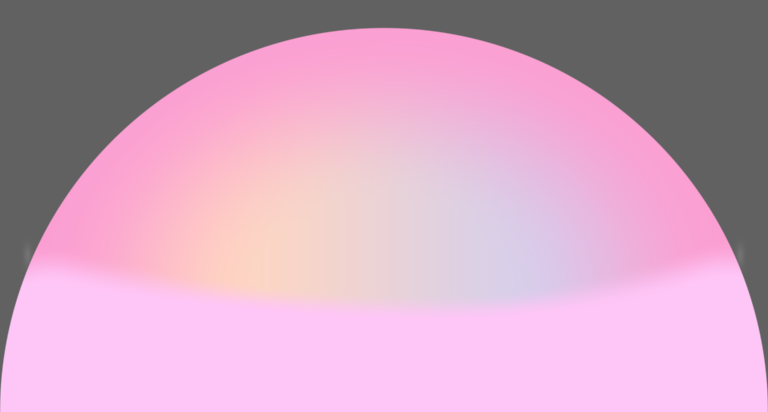
Write a WebGL 2 fragment shader that draws this background.

```glsl
#version 300 es
precision highp float;

uniform vec2 u_resolution;
out vec4 outColor;

// Colours
const vec3 GREY = vec3(0.38);
const vec3 RIM_PINK = vec3(0.985, 0.625, 0.825);
const vec3 PEACH = vec3(1.0, 0.84, 0.755);
const vec3 LAVENDER = vec3(0.835, 0.81, 0.925);
const vec3 POOL_PINK = vec3(0.995, 0.775, 0.965);

// Layout, in canvas widths from the bottom centre
const float DOME_RADIUS = 0.5;
const vec2 CORE_CENTER = vec2(0.0, 0.159);
const vec2 CORE_SIZE = vec2(0.43, 0.332);
const vec2 CORE_FADE = vec2(0.35, 1.04);
const vec2 HUE_SPAN = vec2(-0.25, 0.25);
const float POOL_LOW_X = 0.07;
const float POOL_LOW_Y = 0.136;
const vec2 POOL_CURVE = vec2(0.23, 0.48);
const vec2 POOL_SOFTNESS = vec2(0.018, 0.025);
const vec2 GLINT_CENTER = vec2(0.464, 0.204);
const vec2 GLINT_SIZE = vec2(0.005, 0.014);
const float GLINT_STRENGTH = 0.07;

// Height of the pool surface: a skewed bowl that droops at its ends
float poolHeight(float x) {
  float u = x - POOL_LOW_X;
  float curve = u < 0.0 ? POOL_CURVE.x : POOL_CURVE.y;
  float droop = max(abs(x) - 0.41, 0.0);
  return POOL_LOW_Y + curve * u * u - 5.0 * droop * droop;
}

// Peach to lavender across, fading to pink towards the rim
vec3 domeColor(vec2 p) {
  vec3 core = mix(PEACH, LAVENDER, smoothstep(HUE_SPAN.x, HUE_SPAN.y, p.x));
  float reach = length((p - CORE_CENTER) / CORE_SIZE);
  return mix(core, RIM_PINK, smoothstep(CORE_FADE.x, CORE_FADE.y, reach));
}

void main() {
  vec2 p = (gl_FragCoord.xy - vec2(0.5 * u_resolution.x, 0.0)) / u_resolution.x;
  float pixel = 1.0 / u_resolution.x;

  // Dome with the blurred pool in front
  float softness = mix(POOL_SOFTNESS.x, POOL_SOFTNESS.y, smoothstep(0.15, 0.42, abs(p.x)));
  float pool = 1.0 - smoothstep(-softness, softness, p.y - poolHeight(p.x));
  vec3 dome = mix(domeColor(p), POOL_PINK, pool);

  // Faint glints just outside the dome
  vec2 glint = (vec2(abs(p.x), p.y) - GLINT_CENTER) / GLINT_SIZE;
  vec3 backdrop = GREY + GLINT_STRENGTH * exp(-dot(glint, glint));

  float coverage = 1.0 - smoothstep(-pixel, pixel, length(p) - DOME_RADIUS);
  outColor = vec4(mix(backdrop, dome, coverage), 1.0);
}
```
